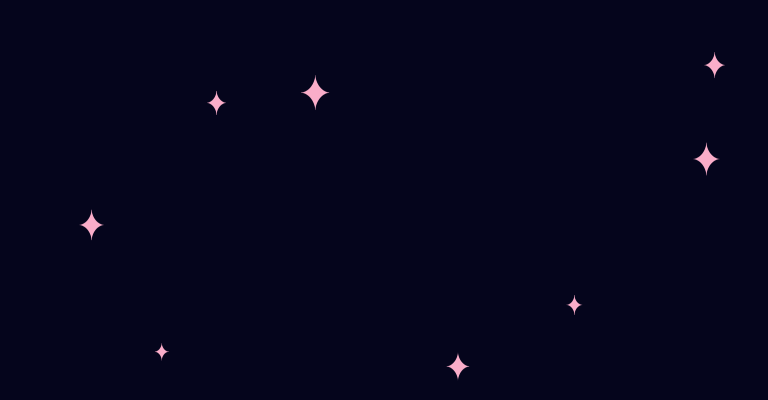
Write a WebGL 2 fragment shader that draws this background.

```glsl
#version 300 es
precision highp float;
// Sparse pink four-pointed sparkles scattered over a midnight-blue sky.

uniform vec2 u_resolution;
out vec4 fragColor;

const vec3 SKY = vec3(0.02, 0.02, 0.11);
const vec3 PINK = vec3(0.98, 0.68, 0.79);

const int GRID = 3;              // cells per side
const float MIN_HEIGHT = 0.021;  // half heights, in canvas heights
const float MAX_HEIGHT = 0.043;
const float WIDTH_RATIO = 0.8;   // sparkles are slightly taller than wide
const float SIDE_BOW = 1.15;     // nearer to 1 bends the sides more

// Sine-free integer hash giving two values in 0..1
vec2 hash2(uint seed) {
    uvec2 v = uvec2(seed, seed + 71u) * 1664525u + 1013904223u;
    v.x += v.y * 1664525u;
    v.y += v.x * 1664525u;
    v ^= v >> 16u;
    v.x += v.y * 1664525u;
    v.y += v.x * 1664525u;
    v ^= v >> 16u;
    return vec2(v & 65535u) / 65535.0;
}

// Approximate signed distance to a sparkle with concave circular sides
float sparkleDistance(vec2 p, vec2 halfSize) {
    vec2 q = abs(p) / halfSize;
    float radius = length(vec2(SIDE_BOW - 1.0, SIDE_BOW));
    float sides = radius - length(q - SIDE_BOW);
    float tips = max(q.x, q.y) - 1.0;
    return max(sides, tips) * halfSize.x;
}

// Antialiased coverage of a shape from its distance
float coverage(float dist, float pixel) {
    return 1.0 - smoothstep(-0.6 * pixel, 0.6 * pixel, dist);
}

// Coverage of one jittered sparkle per grid cell, leaving the centre empty
float sparkleField(vec2 p, vec2 canvas, float pixel) {
    int cellCount = GRID * GRID;
    vec2 cellSize = canvas / float(GRID);
    float mask = 0.0;
    for (int i = 0; i < cellCount; i++) {
        if (i == cellCount / 2) continue;
        vec2 cell = vec2(i % GRID, i / GRID);
        vec2 jitter = mix(vec2(0.15), vec2(0.85), hash2(uint(i) + 19u));
        vec2 center = (cell + jitter) * cellSize;

        // Shuffled size ranks spread small and large sparkles evenly
        float rank = float((i * 5) % cellCount) / float(cellCount - 1);
        float halfHeight = mix(MIN_HEIGHT, MAX_HEIGHT, rank);
        vec2 halfSize = halfHeight * vec2(WIDTH_RATIO, 1.0);
        mask = max(mask, coverage(sparkleDistance(p - center, halfSize), pixel));
    }
    return mask;
}

void main() {
    // Canvas height is one unit
    vec2 p = gl_FragCoord.xy / u_resolution.y;
    vec2 canvas = vec2(u_resolution.x / u_resolution.y, 1.0);
    float mask = sparkleField(p, canvas, 1.0 / u_resolution.y);
    fragColor = vec4(mix(SKY, PINK, mask), 1.0);
}
```
